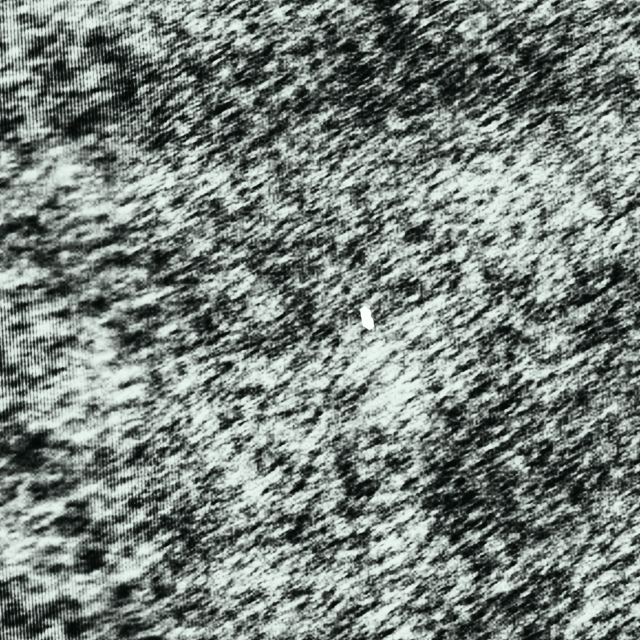
A WebGL 2 fragment shader for this texture:

```glsl
#version 300 es
precision highp float;
// Slanted monochrome fibre grain with cloudy bands, fine ruling and one pale chip.

uniform vec2 u_resolution;
out vec4 fragColor;

const vec3 SHADOW = vec3(0.01, 0.03, 0.02);
const vec3 LIGHT = vec3(0.91, 0.96, 0.935);
const vec3 CHIP = vec3(0.98, 1.0, 0.99);

float hash(vec2 cell) {
    return fract(sin(dot(cell, vec2(127.1, 311.7))) * 43758.5453);
}

// Smooth value noise from -1 to 1
float noise(vec2 p) {
    vec2 cell = floor(p);
    vec2 f = fract(p);
    vec2 s = f * f * (3.0 - 2.0 * f);
    float low = mix(hash(cell), hash(cell + vec2(1.0, 0.0)), s.x);
    float high = mix(hash(cell + vec2(0.0, 1.0)), hash(cell + vec2(1.0, 1.0)), s.x);
    return 2.0 * mix(low, high, s.y) - 1.0;
}

// Noise stretched along a direction; frequency is (along, across)
float streaks(vec2 p, float angle, vec2 frequency, float seed) {
    vec2 along = vec2(cos(angle), sin(angle));
    vec2 across = vec2(-along.y, along.x);
    return noise(vec2(dot(p, along), dot(p, across)) * frequency + seed);
}

// Layered streaks, from broad fibres to thin hairs
float fibres(vec2 p, float angle, vec2 frequency, float seed) {
    float sum = 1.35 * streaks(p, angle, frequency, seed);
    sum += 1.2 * streaks(p, angle + 0.12, frequency * 1.55, seed + 17.3);
    sum += 0.95 * streaks(p, angle - 0.1, frequency * vec2(2.3, 2.5), seed + 41.9);
    return sum;
}

// Broad light and dark: level bands, clouds and a fan of steep folds
float clouds(vec2 p) {
    float drift = 0.06 * noise(p * 3.0 + 5.2);
    float bands = -cos(20.3 * (p.y - 0.89 + drift));
    float patches = noise(p * vec2(5.0, 7.0) + 31.0) + 0.6 * noise(p * 13.0 + 8.0);
    float lean = 0.6 * (1.0 - p.x) * (1.0 - p.x);
    float folds = noise(vec2((p.x + lean * p.y) * 24.0, p.y * 4.0) + 63.0);
    float foldMask = 1.0 - smoothstep(0.4, 0.7, p.y);
    return 0.32 * bands + 0.5 * patches + 0.75 * foldMask * folds;
}

// Thin, nearly upright ruling, strongest near the left side
float ruling(vec2 p) {
    float line = sin(6.2832 * 185.0 * (p.x + 0.06 * p.y + 0.002 * noise(p * 6.0)));
    float leftMask = 1.0 - smoothstep(0.15, 0.36, p.x);
    float patchMask = smoothstep(-0.5, 0.6, noise(p * 4.5 + 11.0));
    return line * mix(0.08, 0.75 * patchMask, leftMask);
}

// Distance to a small, slanted, faceted chip
float chipDistance(vec2 p, vec2 centre) {
    vec2 q = p - centre;
    q.x += 0.25 * q.y + 0.0015 * noise(p * 160.0);
    vec2 a = abs(q);
    return max(a.x - 0.0085, 0.7 * a.x + a.y - 0.019);
}

void main() {
    vec2 p = gl_FragCoord.xy / u_resolution;

    // Coarse, flatter fibres on the left give way to fine, steeper ones
    float coarse = 1.0 - smoothstep(0.06, 0.42, p.x + 0.1 * noise(p * 4.0));
    float wide = fibres(p, 0.3, vec2(34.0, 72.0), 3.0);
    float thin = fibres(p, 0.55, vec2(42.0, 120.0), 87.0);
    float grain = mix(thin, wide, coarse) / length(vec2(coarse, 1.0 - coarse));

    // Small isotropic speckle
    float speckle = noise(p * 290.0 + 19.0) * mix(0.95, 0.55, coarse);

    // Sum the layers and compress them to an even spread of tones
    float level = grain + speckle + clouds(p) + ruling(p);
    float tone = 1.0 / (1.0 + exp(-1.55 * level - 0.03));
    vec3 colour = mix(SHADOW, LIGHT, tone);

    // Pale chip with a smooth edge
    float edge = 1.0 / u_resolution.y;
    float chip = 1.0 - smoothstep(-edge, edge, chipDistance(p, vec2(0.573, 0.503)));
    fragColor = vec4(mix(colour, CHIP, chip), 1.0);
}
```
